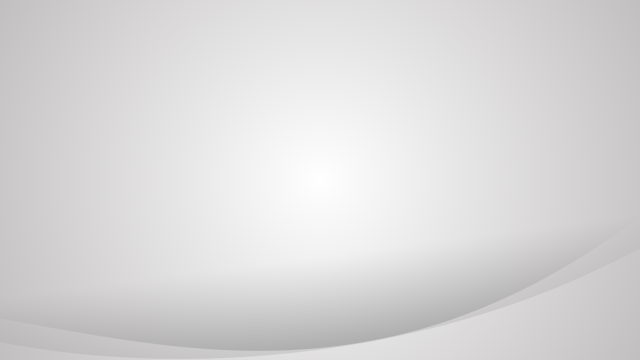
A WebGL 2 fragment shader for this background:

```glsl
#version 300 es
precision highp float;
// Pale studio backdrop: a soft central glow above two shaded, sweeping curves.

uniform vec2 u_resolution;
out vec4 outColor;

// Lengths are in canvas heights.
const vec3 GLOW_COLOR = vec3(0.998);
const vec3 RIM_COLOR = vec3(0.758, 0.748, 0.752);
const float GLOW_RADIUS = 1.02;

// Each sweep: lowest point, then quadratic, cubic and quartic bend.
const vec2 INNER_LOW = vec2(0.72, 0.0255);
const vec3 INNER_BEND = vec3(0.26, 0.10, -0.03);
const vec2 OUTER_LOW = vec2(0.50, 0.003);
const vec3 OUTER_BEND = vec3(0.175, -0.015, 0.02);

const float INNER_SHADE = 0.135;
const float OUTER_SHADE = 0.09;
const float SHADE_TOP = 0.29;    // height where the shade begins at mid canvas
const float SHADE_DEPTH = 0.25;
const float SHADE_TILT = 0.13;   // the shade climbs towards the right
const float SHADE_EASE = 1.15;

// Coverage of the region above a sweep, smoothed across one pixel.
float aboveSweep(vec2 p, vec2 low, vec3 bend, float pixel) {
    float d = p.x - low.x;
    float height = low.y + d * d * (bend.x + d * (bend.y + d * bend.z));
    float slope = d * (2.0 * bend.x + d * (3.0 * bend.y + d * 4.0 * bend.z));
    float signedDistance = (p.y - height) / sqrt(1.0 + slope * slope);
    return smoothstep(-0.75 * pixel, 0.75 * pixel, signedDistance);
}

void main() {
    float pixel = 1.0 / u_resolution.y;
    vec2 p = gl_FragCoord.xy * pixel;
    vec2 center = 0.5 * u_resolution * pixel;

    // Radial glow
    float falloff = min(length(p - center) / GLOW_RADIUS, 1.0);
    vec3 color = mix(GLOW_COLOR, RIM_COLOR, falloff);

    // Tilted shade that deepens towards the lower edges
    float level = p.y - SHADE_TILT * (p.x - center.x);
    float shade = pow(clamp((SHADE_TOP - level) / SHADE_DEPTH, 0.0, 1.0), SHADE_EASE);

    // Two translucent sheets, each cut off below by its sweep
    float outer = aboveSweep(p, OUTER_LOW, OUTER_BEND, pixel);
    float inner = aboveSweep(p, INNER_LOW, INNER_BEND, pixel);
    color *= 1.0 - shade * (OUTER_SHADE * outer + INNER_SHADE * inner);

    outColor = vec4(color, 1.0);
}
```
